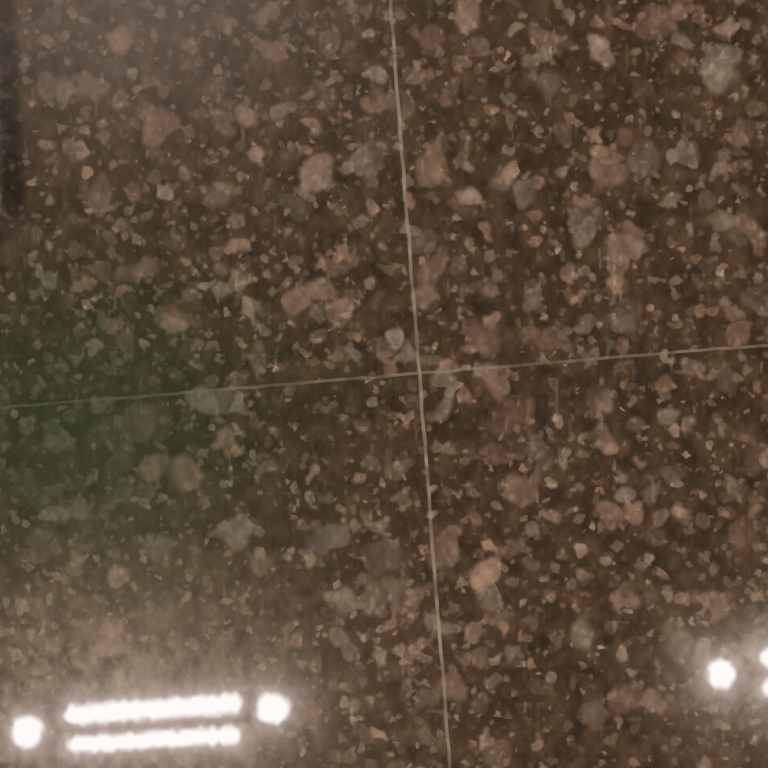
Give the GLSL for this texture, as a Shadertoy shader.

```glsl
const vec3 STONE_DARK = vec3(0.275, 0.210, 0.152);
const vec3 PEBBLE_GREY = vec3(0.51, 0.445, 0.38);
const vec3 PEBBLE_PINK = vec3(0.54, 0.405, 0.325);
const vec3 GROUT = vec3(0.60, 0.53, 0.45);
const vec3 HAZE_GREY = vec3(0.46, 0.41, 0.375);
const vec3 HAZE_WARM = vec3(0.60, 0.525, 0.45);
const vec3 HAZE_GREEN = vec3(0.19, 0.255, 0.165);
const vec3 LAMP_WHITE = vec3(1.0, 0.98, 0.97);
const vec3 LAMP_GLOW = vec3(0.80, 0.74, 0.72);

float hash(vec2 p) {
    vec3 q = fract(p.xyx * vec3(0.1031, 0.1030, 0.0973));
    q += dot(q, q.yzx + 33.33);
    return fract((q.x + q.y) * q.z);
}

float noise(vec2 p) {
    vec2 i = floor(p), f = fract(p);
    f = f * f * (3.0 - 2.0 * f);
    vec2 e = vec2(0.0, 1.0);
    return mix(mix(hash(i), hash(i + e.yx), f.x),
               mix(hash(i + e.xy), hash(i + e.yy), f.x), f.y);
}

float fbm(vec2 p) {
    float sum = 0.0, amp = 0.5;
    for (int i = 0; i < 4; i++) {
        sum += amp * noise(p);
        p = p * 2.03 + 17.7;
        amp *= 0.5;
    }
    return sum;
}

float segment(vec2 p, vec2 a, vec2 b) {
    vec2 d = b - a;
    return length(p - a - d * clamp(dot(p - a, d) / dot(d, d), 0.0, 1.0));
}

float spot(vec2 p, vec2 centre, vec2 size) {
    vec2 d = (p - centre) / size;
    return exp(-dot(d, d));
}

// Scattered irregular pebbles blended over the ground colour
vec3 addPebbles(vec3 ground, vec2 uv, float scale, float density, float seed) {
    vec2 p = uv * scale + seed * 13.7;
    p += 0.32 * (vec2(noise(p * 2.7), noise(p * 2.7 + 41.0)) - 0.5);
    vec2 home = floor(p);
    float blur = 0.10 + 0.0022 * scale;
    for (int k = 0; k < 9; k++) {
        vec2 cell = home + vec2(k % 3, k / 3) - 1.0;
        vec2 id = cell + seed * 71.0;
        if (hash(id) > density) continue;
        vec2 d = p - cell - vec2(hash(id + 3.1), hash(id + 7.3));
        float turn = 3.1416 * hash(id + 11.9);
        d = mat2(cos(turn), sin(turn), -sin(turn), cos(turn)) * d;
        d.y *= 1.0 + 0.6 * hash(id + 19.2);
        float radius = mix(0.26, 0.48, hash(id + 23.5));
        float cover = 1.0 - smoothstep(radius - blur, radius + 0.06, length(d));
        float tone = mix(0.74, 1.16, hash(id + 29.1));
        tone *= 0.76 + 0.5 * fbm(p * 3.0 + id);
        vec3 tint = mix(PEBBLE_GREY, PEBBLE_PINK, hash(id + 37.7));
        ground = mix(ground, tint * tone, cover * mix(0.3, 0.9, hash(id + 43.3)));
    }
    return ground;
}

// Polished granite: coarse pebbles lie over finer ones
vec3 granite(vec2 uv) {
    vec3 col = STONE_DARK * (0.68 + 0.68 * fbm(uv * 48.0));
    float scale = 68.0;
    for (int i = 0; i < 5; i++) {
        float layer = float(i);
        float patchy = 0.6 + 0.8 * noise(uv * 5.0 + layer * 9.0);
        col = addPebbles(col, uv, scale, mix(0.46, 0.27, layer / 4.0) * patchy, layer + 1.0);
        scale *= 0.68;
    }
    float glint = smoothstep(0.78, 0.95, noise(uv * vec2(120.0, 95.0)));
    col += glint * 0.14 * noise(uv * 30.0);
    return col * (0.90 + 0.20 * noise(uv * vec2(180.0, 110.0)));
}

// Distance to a mirrored lamp: two tubes with a bulb at one end
float lampDistance(vec2 p, float bulbRadius) {
    float upper = segment(p, vec2(0.097, 0.069), vec2(0.302, 0.084)) - 0.012;
    float lower = segment(p, vec2(0.097, 0.030), vec2(0.302, 0.043)) - 0.010;
    float bulb = length(p - vec2(0.035, 0.047)) - bulbRadius;
    return min(bulb, min(upper, lower));
}

void mainImage(out vec4 fragColor, in vec2 fragCoord) {
    vec2 uv = fragCoord / iResolution.xy;
    float soft = 1.0 / iResolution.y;
    vec3 col = granite(uv);

    // Slanted joints between the four slabs
    float wobble = 0.0016 * (noise(uv * 45.0) - 0.5);
    float upright = abs(uv.x - mix(0.586, 0.508, uv.y) + wobble);
    float level = abs(uv.y - mix(0.469, 0.551, uv.x) + wobble);
    float wear = 0.4 + 0.6 * noise(uv * 70.0);
    col = mix(col, GROUT, wear * (1.0 - smoothstep(0.0012, 0.0022 + soft, upright)));
    col = mix(col, GROUT * 0.9, 0.8 * wear * (1.0 - smoothstep(0.0009, 0.0018 + soft, level)));
    float shade = 1.0 - smoothstep(0.006, 0.022, abs(uv.x - mix(0.055, 0.005, uv.y)));
    col *= 1.0 - 0.5 * shade * smoothstep(0.6, 0.8, uv.y);

    // Soft room reflections in the polish
    float grain = 0.72 + 0.6 * fbm(uv * vec2(90.0, 65.0));
    col = mix(col, HAZE_GREY, 0.62 * spot(uv, vec2(0.17, 1.02), vec2(0.30, 0.22)));
    col = mix(col, HAZE_GREEN, 0.56 * spot(uv, vec2(0.10, 0.44), vec2(0.24, 0.20)));
    col = mix(col, HAZE_WARM * grain, 0.74 * spot(uv, vec2(0.17, 0.07), vec2(0.27, 0.18)));
    col = mix(col, HAZE_WARM * grain, 0.6 * spot(uv, vec2(0.98, 0.12), vec2(0.12, 0.10)));

    // Mirrored lamps and their glow
    float lamp = min(lampDistance(uv, 0.020), lampDistance(uv - vec2(0.905, 0.075), 0.018));
    lamp = min(lamp, length(uv - vec2(0.355, 0.078)) - 0.020);
    lamp += 0.005 * (noise(uv * vec2(130.0, 90.0)) - 0.5);
    col = mix(col, LAMP_GLOW, 0.85 * exp(-max(lamp, 0.0) * 52.0));
    col = mix(col, LAMP_WHITE, 1.0 - smoothstep(-0.005, 0.006, lamp));

    fragColor = vec4(clamp(col, 0.0, 1.0), 1.0);
}
```
